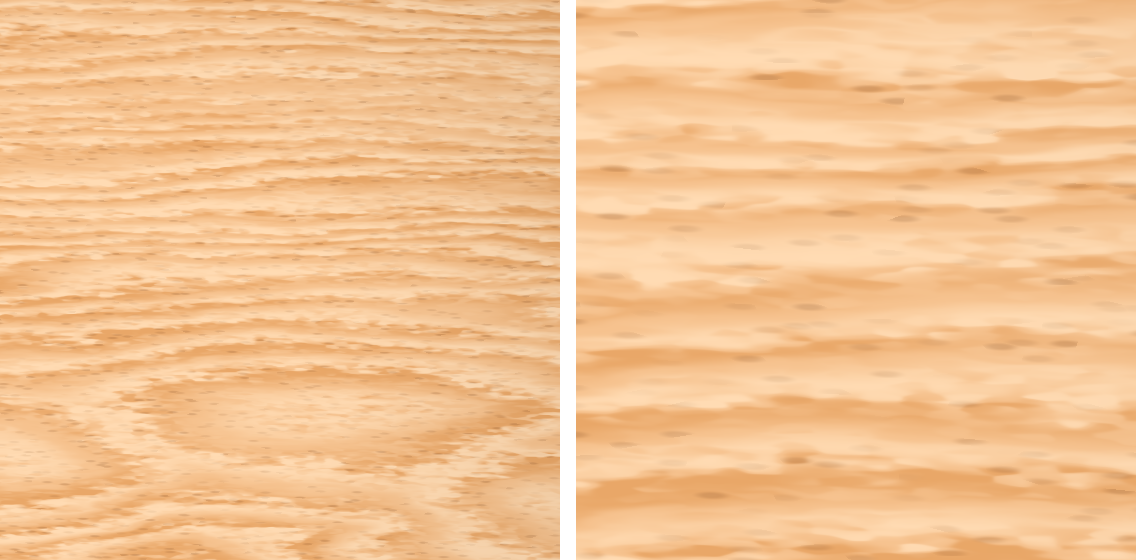
Left, the full canvas; right, a detail of the centre.
Give the GLSL for this texture, as a WebGL 2 fragment shader.

```glsl
#version 300 es
precision highp float;

uniform vec2 u_resolution;
out vec4 fragColor;

vec2 hash2(vec2 cell) {
    vec3 h = fract(vec3(cell.xyx) * vec3(0.1031, 0.1030, 0.0973));
    h += dot(h, h.yzx + 33.33);
    return fract((h.xx + h.yz) * h.zy);
}

// Cellular noise: x = distance to nearest seed, y = blended cell value, z = nearest cell value
vec3 cellular(vec2 p) {
    vec2 base = floor(p);
    float nearest = 9.0, nearestValue = 0.0, sum = 0.0, weightSum = 0.0;
    for (int j = -1; j <= 1; j++) {
        for (int i = -1; i <= 1; i++) {
            vec2 cell = base + vec2(i, j);
            vec2 offset = cell + hash2(cell) - p;
            float value = hash2(cell + 71.0).x;
            float d2 = dot(offset, offset);
            float weight = exp(-5.0 * d2);
            sum += value * weight;
            weightSum += weight;
            if (d2 < nearest) {
                nearest = d2;
                nearestValue = value;
            }
        }
    }
    return vec3(sqrt(nearest), sum / weightSum, nearestValue);
}

float softMin(float a, float b, float k) {
    float h = max(k - abs(a - b), 0.0) / k;
    return min(a, b) - 0.25 * h * h * k;
}

// Slow layered waves that bend the growth rings
vec2 bend(vec2 p) {
    float lift = 0.007 * sin(5.0 * p.x + 9.0 * p.y + 0.6)
               + 0.004 * sin(12.0 * p.x - 23.0 * p.y + 2.0)
               + 0.0018 * sin(29.0 * p.x + 41.0 * p.y);
    float slide = 0.04 * sin(27.0 * p.y + 3.0 * p.x) + 0.025 * sin(61.0 * p.y + 1.0);
    return p + vec2(slide, lift);
}

// Ring count outward from three stretched eyes
float ringCount(vec2 p) {
    vec2 q = bend(p);
    vec2 fromMain = q - vec2(0.6, 0.265);
    fromMain.y *= mix(0.75, 1.0, smoothstep(-0.08, 0.04, fromMain.y));
    float r = length(fromMain * vec2(0.24, 1.0));
    r = softMin(r, length((q - vec2(-0.02, 0.19)) * vec2(0.36, 0.9)), 0.025);
    r = softMin(r, length((q - vec2(1.03, 0.09)) * vec2(0.34, 0.9)), 0.025);
    float uneven = 0.35 * sin(31.0 * q.y + 2.0 * q.x) + 0.22 * sin(57.0 * q.y - 3.0 * q.x);
    return 32.0 * (sqrt(r * r + 0.0144) - 0.12) + uneven * smoothstep(0.08, 0.25, r);
}

void main() {
    vec2 p = gl_FragCoord.xy / u_resolution;
    vec2 along = vec2(p.x, p.y + 0.02 * p.x + 0.003 * sin(6.0 * p.x + 8.0 * p.y));

    // Fibres at three scales
    float broad = cellular(along * vec2(7.0, 75.0)).y - 0.5;
    float medium = cellular(along * vec2(20.0, 150.0) + 13.0).y - 0.5;
    float fine = cellular(along * vec2(55.0, 230.0) + 37.0).y - 0.5;

    // Growth rings with ragged edges
    float n = fract(ringCount(p) + 0.25 * broad + 0.3 * medium + 0.22 * fine);
    float dark = smoothstep(0.12, 0.55, n) * (1.0 - smoothstep(0.66, 0.96, n));
    float calm = exp(-pow((p.y - 0.81) / 0.06, 2.0));
    float contrast = 0.9 - 0.5 * calm + 0.15 * sin(4.0 * p.x + 17.0 * p.y);

    float tone = 0.8 - 0.12 * calm - 0.62 * dark * contrast;
    tone += 0.22 * broad + 0.26 * medium + 0.3 * fine;
    tone = clamp(tone, 0.0, 1.0);

    vec3 color = mix(vec3(0.9, 0.645, 0.4), vec3(0.95, 0.75, 0.55), smoothstep(0.0, 0.5, tone));
    color = mix(color, vec3(0.985, 0.845, 0.69), smoothstep(0.45, 1.0, tone));

    // Short open pores, denser in the dark rings
    vec3 pore = cellular(along * vec2(38.0, 170.0) + 91.0);
    float open = (1.0 - smoothstep(0.15, 0.5, pore.x)) * smoothstep(0.72, 0.95, pore.z);
    color *= 1.0 - open * (0.05 + 0.07 * dark) * vec3(0.8, 1.0, 1.2);

    // Light falling off toward the upper right
    float shade = smoothstep(0.35, 1.15, distance(p, vec2(0.15, 0.4)));
    color *= 1.015 - 0.065 * shade;

    fragColor = vec4(color, 1.0);
}
```
